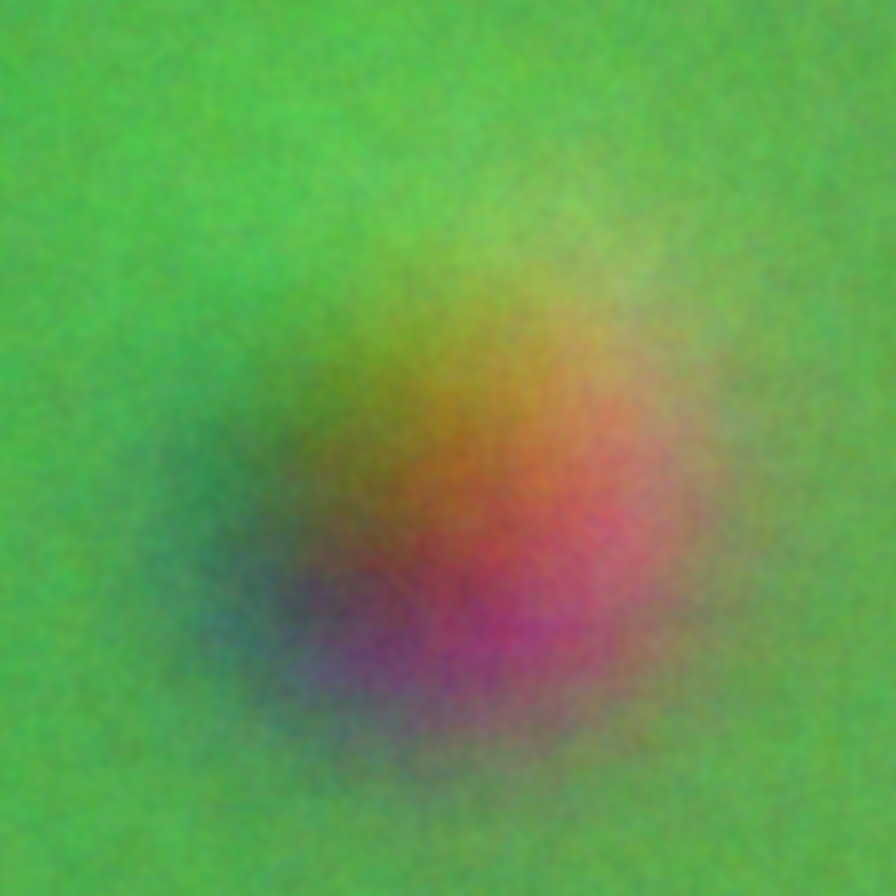
A Shadertoy shader for this background:

```glsl
// A soft, blurred orb of shifting hue (orange, coral, magenta, indigo, teal)
// melting into a green field. Each colour channel is a smooth ramp across the
// orb, faded by a super-Gaussian mask; gradient noise adds coloured grain.

#define HUE_CENTER    vec2(0.50, 0.43)
#define ORB_CENTER    vec2(0.497, 0.445)
#define ORB_RADIUS    0.292
#define ORB_FALLOFF   2.8
#define ORB_STRETCH   0.17
#define FIELD_GREEN   vec3(0.305, 0.685, 0.297)
#define GRAIN_CELLS   66.0
#define GRAIN_AMOUNT  0.038
#define GRAIN_OCTAVES 3

// Integer hash of a lattice cell, giving a unit gradient direction.
vec2 cellGradient(ivec2 cell, int layer) {
    uint h = uint(cell.x) * 1597u + uint(cell.y) * 51749u + uint(layer) * 7919u;
    h = (h ^ (h >> 15)) * 73244475u;
    h = (h ^ (h >> 13)) * 73244475u;
    h ^= h >> 16;
    float angle = 6.28319 * float(h & 65535u) / 65536.0;
    return vec2(cos(angle), sin(angle));
}

float gradientNoise(vec2 p, int layer) {
    ivec2 cell = ivec2(floor(p));
    vec2 f = fract(p);
    vec2 s = f * f * f * (f * (f * 6.0 - 15.0) + 10.0);
    float a = dot(cellGradient(cell, layer), f);
    float b = dot(cellGradient(cell + ivec2(1, 0), layer), f - vec2(1, 0));
    float c = dot(cellGradient(cell + ivec2(0, 1), layer), f - vec2(0, 1));
    float d = dot(cellGradient(cell + ivec2(1, 1), layer), f - vec2(1, 1));
    return mix(mix(a, b, s.x), mix(c, d, s.x), s.y);
}

// Green field, warmer to the right and brighter above the orb.
vec3 fieldColor(vec2 uv) {
    vec2 toGlow = (uv - vec2(0.42, 0.82)) / vec2(0.38, 0.24);
    float glow = exp(-dot(toGlow, toGlow));
    return FIELD_GREEN + vec3(0.06, -0.015, 0.01) * uv.x
         + vec3(0.02, 0.085, -0.005) * glow;
}

// Red rises to the right, green upward, blue downward and toward the rim.
vec3 orbColor(vec2 uv) {
    vec2 p = uv - HUE_CENTER;
    vec3 color = vec3(0.565 + 1.55 * p.x + 0.15 * p.y,
                      0.335 + 1.35 * p.y,
                      0.20 + 0.5 * p.x - 0.85 * p.y + 4.0 * dot(p, p));
    return clamp(color, vec3(0.14, 0.10, 0.10), vec3(0.88, 0.75, 0.48));
}

// Opaque core with a wide soft rim, drawn out toward the upper right.
float orbMask(vec2 uv) {
    vec2 p = uv - ORB_CENTER;
    float r = length(p);
    float lean = max(dot(p, vec2(0.7071)) / max(r, 0.001), 0.0);
    r /= 1.0 + ORB_STRETCH * lean * lean;
    return exp(-pow(r / ORB_RADIUS, ORB_FALLOFF));
}

// Independent noise in each channel, from fine specks to wider mottling.
vec3 colorGrain(vec2 uv) {
    vec3 grain = vec3(0.0);
    float cells = GRAIN_CELLS;
    for (int octave = 0; octave < GRAIN_OCTAVES; octave++) {
        for (int channel = 0; channel < 3; channel++) {
            int layer = octave * 3 + channel;
            vec2 shift = vec2(0.37, 0.61) * float(layer);
            grain[channel] += gradientNoise(uv * cells + shift, layer);
        }
        cells *= 0.47;
    }
    return grain * GRAIN_AMOUNT;
}

void mainImage(out vec4 fragColor, in vec2 fragCoord) {
    vec2 uv = fragCoord / iResolution.xy;
    vec3 color = mix(fieldColor(uv), orbColor(uv), orbMask(uv));
    color += colorGrain(uv);
    fragColor = vec4(clamp(color, 0.0, 1.0), 1.0);
}
```
